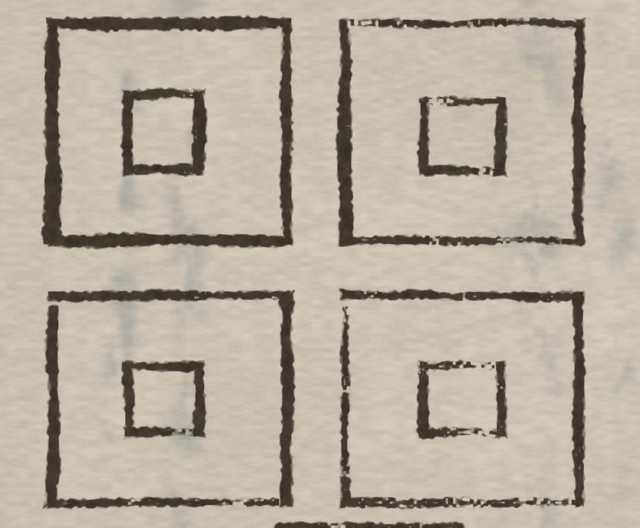
Reproduce this pattern procedurally as a WebGL 1 fragment shader.

```glsl
precision highp float;
// Worn woodcut print: two by two nested ink squares on fibrous, stained paper.
uniform vec2 u_resolution;

const vec3 PAPER = vec3(0.80, 0.76, 0.695);
const vec3 STAIN = vec3(0.63, 0.635, 0.61);
const vec3 INK_DARK = vec3(0.18, 0.15, 0.115);
const vec3 INK_THIN = vec3(0.29, 0.26, 0.205);

float hash(vec2 p) {
  return fract(sin(dot(p, vec2(127.1, 311.7))) * 43758.5453);
}

float noise(vec2 p) {
  vec2 i = floor(p);
  vec2 f = fract(p);
  f = f * f * (3.0 - 2.0 * f);
  float low = mix(hash(i), hash(i + vec2(1.0, 0.0)), f.x);
  float high = mix(hash(i + vec2(0.0, 1.0)), hash(i + 1.0), f.x);
  return mix(low, high, f.y);
}

float fbm(vec2 p) {
  float sum = 0.0;
  float gain = 0.5;
  for (int i = 0; i < 4; i++) {
    sum += gain * noise(p);
    p = p * 2.03 + 17.3;
    gain *= 0.5;
  }
  return sum;
}

// Ink coverage of a ragged bar; thin stretches print more broken.
float bar(vec2 p, vec2 a, vec2 b, float width, float taper, float seed, float soft) {
  float len = length(b - a);
  vec2 axis = (b - a) / len;
  vec2 q = vec2(dot(p - a, axis), dot(p - a, vec2(-axis.y, axis.x)));
  float w = width * (1.0 + taper * (2.0 * clamp(q.x / len, 0.0, 1.0) - 1.0));
  float wear = 1.0 - smoothstep(0.010, 0.021, w);

  float swell = noise(vec2(q.x * 20.0, seed));
  float wobble = 0.005 * (noise(vec2(q.x * 14.0, seed + 5.0)) - 0.5);
  float ragged = 0.006 * (noise(q * 120.0 + seed * 3.1) - 0.5);
  float across = abs(q.y + wobble) - 0.5 * w * (0.75 + 0.5 * swell);
  float along = abs(q.x - 0.5 * len) - 0.5 * len - 0.008;
  float shape = 1.0 - smoothstep(-soft, soft, max(across, along) + ragged);

  float grain = 0.6 * noise(q * 150.0 + seed * 7.7)
              + 0.6 * noise(vec2(q.x * 26.0, seed + 9.0));
  return shape * smoothstep(0.5 * wear - 0.15, 0.5 * wear + 0.15, grain);
}

// Four bars; widths are ordered left, right, top, bottom.
float frame(vec2 p, vec2 center, vec2 size, vec4 widths, float gap, float seed, float soft) {
  vec2 lo = center - size;
  vec2 hi = center + size;
  vec2 topLeft = vec2(lo.x, hi.y);
  vec2 lowRight = vec2(hi.x, lo.y);
  float left = bar(p, topLeft - vec2(0.0, gap), lo, widths.x, 0.17, seed, soft);
  float right = bar(p, hi, lowRight, widths.y, 0.0, seed + 11.0, soft);
  float top = bar(p, topLeft, hi, widths.z, 0.0, seed + 23.0, soft);
  float bottom = bar(p, lo, lowRight, widths.w, -0.15, seed + 37.0, soft);
  return max(max(left, right), max(top, bottom));
}

vec4 pick(vec2 cell, vec4 topLeft, vec4 topRight, vec4 lowLeft, vec4 lowRight) {
  return mix(mix(topLeft, topRight, cell.x), mix(lowLeft, lowRight, cell.x), cell.y);
}

// Both nested squares of one cell; cell.y counts downwards.
float nestedSquares(vec2 p, vec2 cell, float soft) {
  vec4 outer = pick(cell, vec4(28, 19, 21, 23), vec4(22, 20, 13, 14),
                          vec4(21, 23, 17, 14), vec4(14, 18, 15, 14)) * 0.001;
  vec4 inner = pick(cell, vec4(22, 22, 18, 19), vec4(16, 18, 13, 14),
                          vec4(18, 19, 18, 15), vec4(18, 15, 13, 14)) * 0.001;
  float seed = 3.0 + 71.0 * cell.x + 139.0 * cell.y;
  vec2 center = vec2(0.321, 0.750) + vec2(0.554, -0.506) * cell;
  vec2 outerSize = vec2(0.2215, 0.206 - 0.010 * cell.y);
  vec2 innerSize = vec2(0.067 + 0.006 * cell.x,
                        0.071 - 0.005 * max(cell.x, cell.y) - 0.003 * cell.y);
  vec2 shift = vec2(-0.011 * (1.0 - cell.x), -0.008 * cell.x * (1.0 - cell.y));
  float big = frame(p, center, outerSize, outer, 0.028 * cell.y, seed, soft);
  float small = frame(p, center + shift, innerSize, inner, 0.0, seed + 50.0, soft);
  return max(big, small);
}

float band(float x, float center, float width) {
  float d = (x - center) / width;
  return exp(-d * d);
}

vec3 paper(vec2 p) {
  float fibre = fbm(p * vec2(45.0, 110.0)) - 0.47;
  float cloud = fbm(p * 5.0 + 4.0) - 0.47;
  vec3 color = PAPER + 0.10 * fibre + 0.05 * cloud;
  // Blurred ink showing through from the back, in upright columns.
  float columns = band(p.x, 0.23, 0.035) + band(p.x, 0.355, 0.035)
                + band(p.x, 1.01, 0.055) + band(p.x, 1.17, 0.035);
  float blots = smoothstep(0.42, 0.75, fbm(p * vec2(16.0, 11.0) + 31.0));
  return mix(color, STAIN + 0.08 * fibre, clamp(columns * blots, 0.0, 1.0) * 0.75);
}

void main() {
  vec2 p = gl_FragCoord.xy / u_resolution.y;
  float soft = max(0.003, 1.0 / u_resolution.y);

  float ink = bar(p, vec2(0.53, 0.002), vec2(0.87, 0.002), 0.014, -0.15, 400.0, soft);
  for (int row = 0; row < 2; row++) {
    for (int column = 0; column < 2; column++) {
      ink = max(ink, nestedSquares(p, vec2(float(column), float(row)), soft));
    }
  }

  vec3 inkColor = mix(INK_DARK, INK_THIN, fbm(p * 70.0));
  gl_FragColor = vec4(mix(paper(p), inkColor, ink * 0.97), 1.0);
}
```
